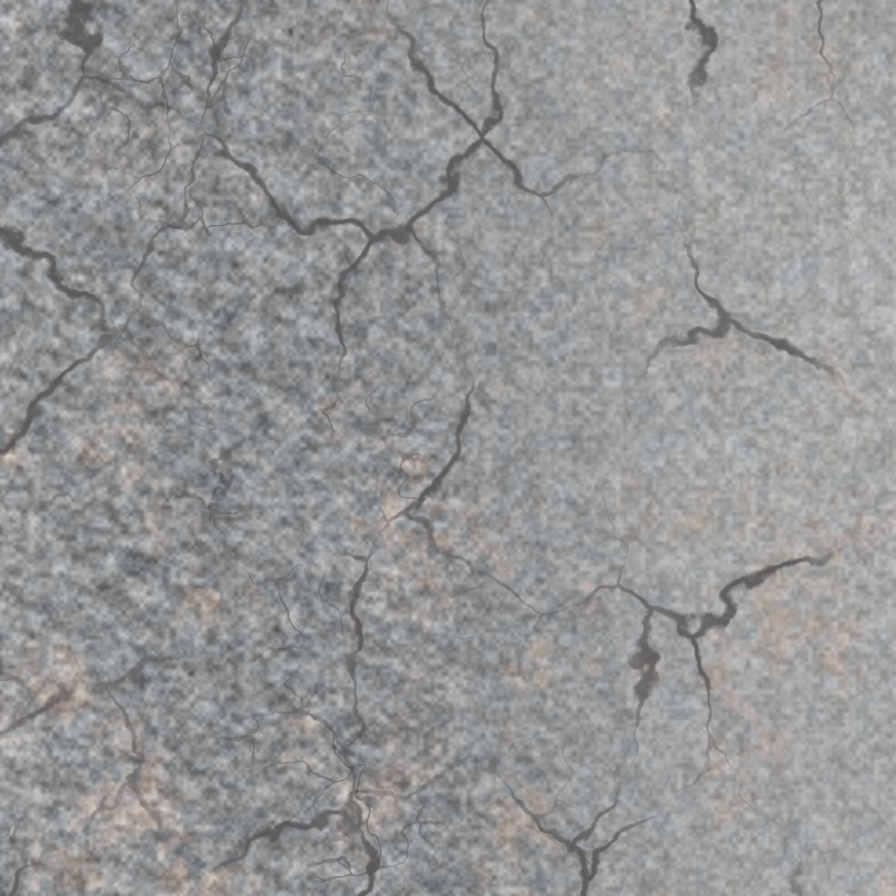
Write a Shadertoy shader that draws this texture.

```glsl
// Weathered grey asphalt with branching cracks, coarse grit and dusty pink chips
#define SHADE_COLOR vec3(0.552, 0.560, 0.566)
#define LIGHT_COLOR vec3(0.655, 0.657, 0.655)
#define DUST_COLOR vec3(0.700, 0.640, 0.605)
#define CRACK_COLOR vec3(0.335, 0.325, 0.330)
#define CRACK_CELLS vec2(5.6, 4.4)
#define CRACK_WIDTH 0.0042
#define CRACK_DEPTH 0.85
#define GRAIN_SCALE 145.0
#define GRAIN_CONTRAST 0.27
#define DUST_AMOUNT 0.65

float hash(vec2 p) {
    return fract(sin(dot(p, vec2(127.1, 311.7))) * 43758.545);
}

vec2 hash2(vec2 p) {
    return vec2(hash(p), hash(p + 57.3));
}

float noise(vec2 p) {
    vec2 i = floor(p), f = fract(p);
    f = f * f * (3.0 - 2.0 * f);
    return mix(mix(hash(i), hash(i + vec2(1, 0)), f.x),
               mix(hash(i + vec2(0, 1)), hash(i + vec2(1, 1)), f.x), f.y);
}

float fbm(vec2 p) {
    float sum = 0.0, amp = 0.5;
    for (int i = 0; i < 4; i++) {
        sum += amp * noise(p);
        p = p * 2.03 + 17.7;
        amp *= 0.5;
    }
    return sum / 0.9375;
}

// Bends straight cell borders into ragged crack paths
vec2 ragged(vec2 p) {
    vec2 bend = vec2(fbm(p * 7.0), fbm(p * 7.0 + 31.0)) - 0.5;
    vec2 jag = vec2(fbm(p * 38.0 + 5.0), fbm(p * 38.0 + 63.0)) - 0.5;
    return p + 0.13 * bend + 0.026 * jag;
}

// Distance to the nearest Voronoi border, in canvas units
float borderDistance(vec2 p, vec2 cells) {
    p *= cells;
    vec2 base = floor(p), f = fract(p), nearest = vec2(0.0);
    float best = 9.0, border = 9.0;
    for (int y = -1; y <= 1; y++)
    for (int x = -1; x <= 1; x++) {
        vec2 cell = vec2(x, y);
        vec2 r = cell + hash2(base + cell) - f;
        if (dot(r, r) < best) {
            best = dot(r, r);
            nearest = r;
        }
    }
    for (int y = -2; y <= 2; y++)
    for (int x = -2; x <= 2; x++) {
        vec2 cell = vec2(x, y);
        vec2 r = cell + hash2(base + cell) - f;
        vec2 gap = r - nearest;
        if (dot(gap, gap) > 1e-4)
            border = min(border, dot(0.5 * (r + nearest), normalize(gap)));
    }
    return border / cells.x;
}

float line(float d, float width) {
    return 1.0 - smoothstep(0.15 * width, width, d);
}

void mainImage(out vec4 fragColor, in vec2 fragCoord) {
    vec2 uv = fragCoord / iResolution.y;
    float across = fragCoord.x / iResolution.x;
    float worn = 1.0 - smoothstep(0.35, 0.75, across + 0.15 * (uv.y - 0.5));

    // Broad tone: shaded worn side fading to the pale smooth side
    float light = smoothstep(0.3, 1.0, across + 0.22 * (uv.y - 0.5));
    light += 0.18 * smoothstep(0.2, 0.0, across) + 0.5 * (fbm(uv * 5.0 + 9.0) - 0.5);
    vec3 color = mix(SHADE_COLOR, LIGHT_COLOR, light);

    // Main cracks vary in strength and stop before the smooth edge
    vec2 path = ragged(uv + 3.0);
    float crackDist = borderDistance(path, CRACK_CELLS);
    float strength = smoothstep(0.25, 0.65, fbm(uv * 6.0 + 41.0));
    strength *= 1.0 - smoothstep(0.88, 0.97, across);
    float crack = line(crackDist, CRACK_WIDTH * (0.6 + strength)) * strength;

    // Fine broken cracks on the worn side
    float fineDist = borderDistance(path + 0.4 * (path - uv - 3.0) + 8.0, CRACK_CELLS * 2.4);
    float fine = line(fineDist, 0.8 * CRACK_WIDTH) * worn;
    fine *= smoothstep(0.48, 0.68, fbm(uv * 13.0 + 22.0));

    // Dusty chips gathered beside the cracks
    float dust = smoothstep(0.52, 0.66, fbm(uv * vec2(15.0, 12.0) + 70.0));
    dust *= 1.0 - smoothstep(0.008, 0.035, min(crackDist, fineDist + 0.008));
    dust *= 1.0 - 0.75 * smoothstep(0.5, 0.85, uv.y + 0.25 * across);
    dust *= smoothstep(0.25, 0.55, noise(uv * 60.0));
    color = mix(color, DUST_COLOR, DUST_AMOUNT * dust);

    // Grit: small stones, softer mottling, and flat streaks where worn
    float grain = 0.65 * (noise(uv * GRAIN_SCALE) - 0.5);
    grain += 0.45 * (noise(uv.yx * GRAIN_SCALE * 1.7 + 13.0) - 0.5);
    grain += 0.35 * (noise(uv * GRAIN_SCALE * 0.55 + 29.0) - 0.5);
    vec2 tilted = vec2(uv.x - 0.4 * uv.y, uv.y + 0.4 * uv.x);
    grain += 0.6 * worn * (noise(tilted * vec2(48.0, 95.0)) - 0.5);
    color += GRAIN_CONTRAST * mix(0.72, 1.0, worn) * grain;

    // Slight warm and cool tint between stones
    color += vec3(0.012, 0.0, -0.012) * (noise(uv * 55.0 + 4.0) - 0.5) * 2.0;

    color = mix(color, CRACK_COLOR, clamp(CRACK_DEPTH * crack + 0.5 * fine, 0.0, 0.9));
    fragColor = vec4(clamp(color, 0.0, 1.0), 1.0);
}
```
